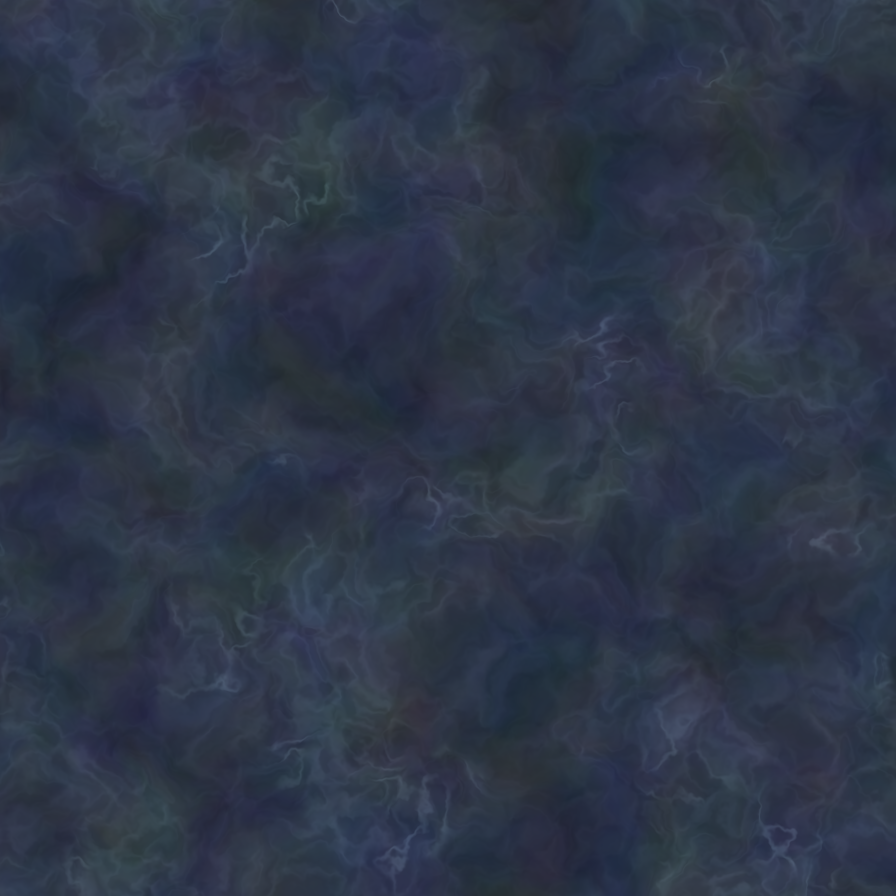
A three.js fragment shader for this texture:

```glsl
varying vec2 vUv;

const vec3 BASE = vec3(0.182, 0.216, 0.282);
const vec3 LIGHT_AXIS = vec3(0.88, 1.0, 1.12);
const vec3 BLUE_SHIFT = vec3(-0.035, -0.020, 0.075);
const vec3 VIOLET_SHIFT = vec3(0.030, -0.030, 0.018);
const vec3 VEIN_COLOR = vec3(0.072, 0.088, 0.090);
const float CLOUD_SCALE = 4.2;
const float MOTTLE_SCALE = 15.0;
const float CRINKLE_SCALE = 21.0;
const float TINT_SCALE = 8.0;
const float CLOUD_GAIN = 0.160;
const float MOTTLE_GAIN = 0.085;
const float CRINKLE_GAIN = 0.022;
const float WARP = 0.045;
const float FINE_WARP = 0.016;
const float TAU = 6.2831853;

float hash(vec2 p) {
  vec3 q = fract(vec3(p.xyx) * 0.1031);
  q += dot(q, q.yzx + 33.33);
  return fract((q.x + q.y) * q.z);
}

float cornerSlope(vec2 cell, vec2 offset) {
  float angle = TAU * hash(cell);
  return dot(vec2(cos(angle), sin(angle)), offset);
}

// Gradient noise, centred on zero
float noise(vec2 p) {
  vec2 i = floor(p);
  vec2 f = p - i;
  vec2 u = f * f * f * (f * (f * 6.0 - 15.0) + 10.0);
  vec2 e = vec2(1.0, 0.0);
  float low = mix(cornerSlope(i, f), cornerSlope(i + e.xy, f - e.xy), u.x);
  float high = mix(cornerSlope(i + e.yx, f - e.yx), cornerSlope(i + e.xx, f - e.xx), u.x);
  return mix(low, high, u.y);
}

float fbm(vec2 p) {
  float sum = 0.0;
  float amplitude = 0.5;
  for (int octave = 0; octave < 4; octave++) {
    sum += amplitude * noise(p);
    p = mat2(0.8, 0.6, -0.6, 0.8) * p * 2.03 + 17.3;
    amplitude *= 0.52;
  }
  return sum;
}

vec2 fbmOffset(vec2 p) {
  return vec2(fbm(p + 31.7), fbm(p + 78.2));
}

// Thin crest along the zero line of the noise
float crest(vec2 p, float width) {
  return 1.0 - smoothstep(0.0, width, abs(noise(p)));
}

void main() {
  // Bend the plane at two sizes
  vec2 broad = vUv + WARP * 2.0 * fbmOffset(vUv * 6.0);
  vec2 fine = broad + FINE_WARP * 2.0 * fbmOffset(vUv * 24.0);

  // Clouds, mottling and small folds
  float cloud = fbm(broad * CLOUD_SCALE + 5.0);
  float mottle = fbm(fine * MOTTLE_SCALE + 40.0);
  float folds = crest(fine * CRINKLE_SCALE + 90.0, 0.22) - 0.45;
  folds += 0.7 * (crest(fine * CRINKLE_SCALE * 1.9 + 130.0, 0.25) - 0.45);
  float tone = CLOUD_GAIN * cloud + MOTTLE_GAIN * mottle;
  tone += CRINKLE_GAIN * folds * (0.5 + smoothstep(-0.15, 0.25, cloud));

  // Pale veins gather on the rims of the clouds
  float rim = 1.0 - smoothstep(0.02, 0.12, abs(cloud - 0.07));
  float patches = smoothstep(-0.02, 0.24, fbm(broad * 5.0 + 210.0));
  float veins = crest(fine * CRINKLE_SCALE * 1.2 + 160.0, 0.13);
  veins *= rim * patches;

  // Soft blotches of blue and violet against grey teal
  float blue = fbm(broad * TINT_SCALE + 250.0);
  float violet = fbm(broad * TINT_SCALE * 1.2 + 300.0);
  vec3 color = BASE + LIGHT_AXIS * tone;
  color += BLUE_SHIFT * blue * 1.3 + VIOLET_SHIFT * violet * 1.4;
  color += VEIN_COLOR * veins;

  gl_FragColor = vec4(max(color, vec3(0.09, 0.11, 0.15)), 1.0);
}
```
